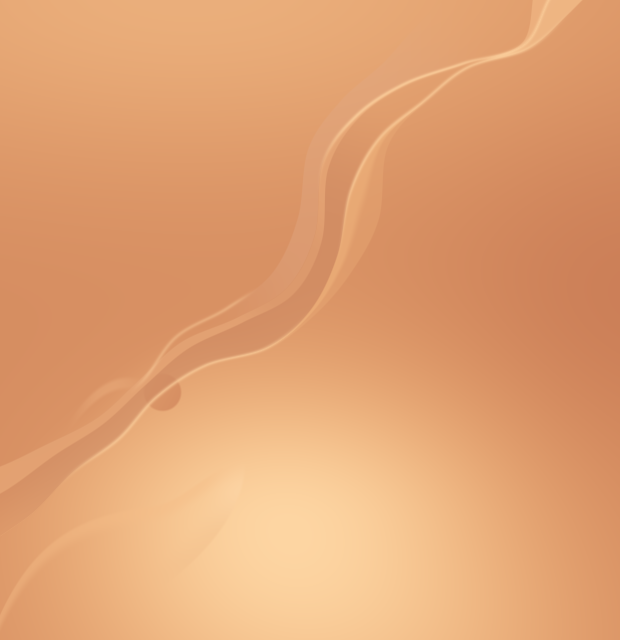
Give the GLSL for this background, as a WebGL 2 fragment shader.

```glsl
#version 300 es
precision highp float;
// Warm apricot backdrop with translucent ribbons sweeping along the diagonal.
// Gaussian glows set one tone value that a smooth palette colours; ribbon
// edges are splines in rotated axes: w runs along the diagonal, v across it.

uniform vec2 u_resolution;
out vec4 fragColor;

float aa;  // edge softness, about one pixel in canvas heights

// Catmull-Rom spline through evenly spaced knots along the diagonal.
float spline(float k[15], float w) {
  float q = clamp(w * 8.0 - 1.0, 0.0, 13.99);
  int i = int(q);
  float f = q - float(i);
  float a = k[max(i - 1, 0)], b = k[i], c = k[i + 1], d = k[min(i + 2, 14)];
  return b + 0.5 * f * (c - a + f * (2.0 * a - 5.0 * b + 4.0 * c - d
       + f * (3.0 * (b - c) + d - a)));
}

float glow(vec2 p, vec2 center, vec2 size) {
  vec2 q = (p - center) / size;
  return exp(-dot(q, q));
}

float band(float lo, float hi, float v) {
  return smoothstep(-aa, aa, v - lo) * smoothstep(-aa, aa, hi - v);
}

float span(float lo, float hi, float soft, float x) {
  return smoothstep(lo, lo + soft, x) * (1.0 - smoothstep(hi - soft, hi, x));
}

float hairline(float d) {
  float q = d / (0.0018 + 0.4 * aa);
  return exp(-q * q);
}

// Terracotta through apricot to cream.
vec3 palette(float tone) {
  float x = tone - 0.5;
  return vec3(0.8 + x * (0.74 - 0.5 * x), tone, 0.345 + x * (0.6 + 0.8 * x));
}

void main() {
  vec2 p = gl_FragCoord.xy / u_resolution.y;
  p.x *= 0.96875 * u_resolution.y / u_resolution.x;
  aa = 1.4 / u_resolution.y;
  float w = p.x + p.y, v = p.x - p.y;

  // Ribbon edges, from upper left to lower right
  float veil = spline(float[15](-0.362, -0.281, -0.234, -0.195, -0.182, -0.198, -0.163,
    -0.148, -0.194, -0.286, -0.310, -0.303, -0.309, -0.303, -0.297), w);
  float upper = spline(float[15](-0.362, -0.281, -0.234, -0.195, -0.189, -0.182, -0.133,
    -0.102, -0.141, -0.241, -0.262, -0.237, -0.177, -0.117, -0.193), w);
  float crease = spline(float[15](-0.258, -0.223, -0.203, -0.176, -0.171, -0.161, -0.117,
    -0.082, -0.120, -0.224, -0.255, -0.234, -0.174, -0.111, -0.147), w);
  float lower = spline(float[15](-0.167, -0.147, -0.148, -0.129, -0.135, -0.108, -0.039,
    -0.030, -0.072, -0.154, -0.191, -0.180, -0.164, -0.099, -0.090), w);
  float outer = spline(float[15](-0.167, -0.147, -0.148, -0.129, -0.135, -0.108, -0.036,
    -0.016, -0.026, -0.066, -0.164, -0.178, -0.163, -0.099, -0.090), w);

  // Background tone: top light, dim right side, cream glow below the ribbon
  float tone = 0.545 + 0.14 * glow(p, vec2(0.3, 1.02), vec2(0.75, 0.3));
  tone -= 0.055 * glow(p, vec2(0.98, 0.55), vec2(0.3));
  tone += 0.06 * glow(p, vec2(0.75, -0.05), vec2(0.25));
  vec2 reach = vec2(0.355, p.y > 0.18 ? 0.245 : 0.37);
  float lit = mix(0.4, 1.0, smoothstep(-0.12, 0.02, v - lower));
  tone += 0.285 * lit * glow(p, vec2(0.44, 0.18), reach);
  vec3 col = palette(tone);

  // Lower swoosh: a rising stroke that folds back under its tip
  float rise = 0.22 - 0.18 * exp(-12.0 * p.x) + 0.06 * smoothstep(0.24, 0.38, p.x);
  float below = rise - p.y;
  float stroke = smoothstep(-aa, 2.0 * aa, below) * (1.0 - smoothstep(0.008, 0.032, below));
  col = mix(col, vec3(0.96, 0.74, 0.53), 0.4 * stroke * (1.0 - smoothstep(0.3, 0.385, p.x)));
  float drop = 0.28 - p.y;
  float inside = 0.384 - 3.3 * drop * drop - p.x;
  float fold = smoothstep(-aa, 2.0 * aa, inside) * (1.0 - smoothstep(0.0, 0.06, inside));
  fold *= span(0.07, 0.285, 0.06, p.y) * smoothstep(-0.004, 0.004, below);
  col = mix(col, mix(vec3(0.94, 0.74, 0.54), vec3(1.0, 0.86, 0.69),
    smoothstep(0.16, 0.25, p.y)), 0.4 * fold);

  // Small arch and ball where the ribbons cross
  float arch = 0.411 - 8.0 * (p.x - 0.2) * (p.x - 0.2) - p.y;
  float archSpan = span(0.1, 0.235, 0.06, p.x);
  col = mix(col, vec3(0.92, 0.68, 0.49), 0.5 * archSpan * span(-0.003, 0.022, 0.009, arch));
  vec2 ball = (p - vec2(0.254, 0.387)) / 0.029;
  float disc = 1.0 - smoothstep(1.0 - 35.0 * aa, 1.0 + 35.0 * aa, length(ball));
  col = mix(col, palette(0.56 - 0.035 * dot(ball, vec2(0.7, -0.5))), 0.8 * disc);

  // Pale veil and shaded body
  float veilFade = span(0.8, 1.72, 0.28, w);
  col = mix(col, vec3(0.88, 0.66, 0.52), 0.4 * veilFade * band(veil, upper, v));
  float body = band(upper, lower, v) * span(0.1, 1.45, 0.3, w);
  col = mix(col, vec3(0.8, 0.535, 0.385), 0.55 * body);

  // Inner ribbon, outer ribbon and the flare at the top
  float inner = band(upper, crease, v) * mix(0.65, 0.4, span(0.85, 1.2, 0.12, w));
  col = mix(col, vec3(0.92, 0.67, 0.475), inner);
  float across = (v - lower) / max(outer - lower, 0.001);
  float sheen = mix(0.75, 0.32, smoothstep(0.28, 0.55, across));
  col = mix(col, vec3(0.93, 0.69, 0.475), sheen * band(lower, outer, v));
  float flare = band(upper, lower, v) * smoothstep(1.64, 1.7, w);
  col = mix(col, vec3(0.95, 0.74, 0.54), flare * mix(0.4, 0.75, step(crease, v)));

  // Bright rims
  float rim = 0.4 * hairline((v - veil) / 1.6) * span(0.58, 0.96, 0.08, w);
  rim += 0.75 * hairline((v - upper) / 1.6) * span(1.18, 1.78, 0.2, w);
  rim += 0.6 * hairline((v - lower) / 1.6) * (span(1.1, 1.9, 0.2, w) + span(0.3, 1.02, 0.2, w));
  rim += 0.6 * hairline((v - crease) / 1.6) * smoothstep(1.65, 1.72, w);
  col = mix(col, vec3(0.99, 0.82, 0.62), min(rim, 0.85));
  fragColor = vec4(col, 1.0);
}
```
